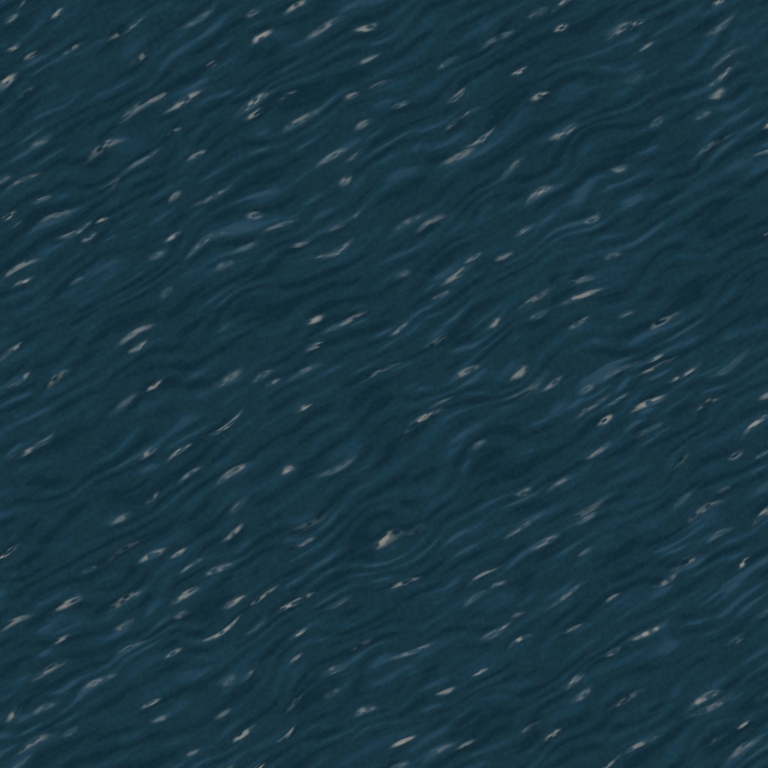
This texture is drawn by a WebGL 1 fragment shader. Its source:

```glsl
precision highp float;

uniform vec2 u_resolution;

float hash(vec2 p) {
  vec3 q = fract(vec3(p.xyx) * 0.1031);
  q += dot(q, q.yzx + 33.33);
  return fract((q.x + q.y) * q.z);
}

float noise(vec2 p) {
  vec2 cell = floor(p);
  vec2 f = fract(p);
  f = f * f * (3.0 - 2.0 * f);
  float low = mix(hash(cell), hash(cell + vec2(1.0, 0.0)), f.x);
  float high = mix(hash(cell + vec2(0.0, 1.0)), hash(cell + 1.0), f.x);
  return mix(low, high, f.y);
}

// Scattered foam flecks: x is the soft halo, y the mottled bright core
vec2 foamFlecks(vec2 sea) {
  vec2 cellSize = vec2(0.066, 0.032);
  vec2 home = floor(sea / cellSize);
  vec2 foam = vec2(0.0);
  for (int j = -1; j <= 1; j++) {
    for (int i = -1; i <= 1; i++) {
      vec2 id = home + vec2(float(i), float(j)) + 60.0;
      vec2 jitter = vec2(hash(id + 3.7), hash(id + 11.3));
      vec2 offset = sea - (id - 60.0 + 0.1 + 0.8 * jitter) * cellSize;
      float size = hash(id + 27.1);
      float strength = hash(id + 41.9);
      float cluster = noise(id * 0.35 + 5.0);
      float present = step(hash(id + 63.5), 0.2 + 0.65 * cluster);
      // Bend each fleck along the crest
      offset.y += (hash(id + 81.2) - 0.5) * 14.0 * offset.x * offset.x;
      vec2 radius = vec2(mix(0.012, 0.036, size * size), mix(0.0034, 0.0060, jitter.x));
      float d = length(offset / radius);
      float halo = present * smoothstep(1.4, 0.3, d);
      float core = present * smoothstep(1.1, 0.3, d) * mix(0.25, 1.0, strength);
      foam = max(foam, vec2(halo, core));
    }
  }
  float breakup = noise(sea * vec2(130.0, 300.0) + 40.0);
  foam.y *= smoothstep(0.15, 0.85, breakup);
  return foam;
}

void main() {
  vec2 p = gl_FragCoord.xy / u_resolution.y;

  // Axes along and across the crests, gently bent
  vec2 sea = vec2(dot(p, vec2(0.866, 0.5)), dot(p, vec2(-0.5, 0.866)));
  sea.y += 0.022 * (noise(p * 7.0 + 10.0) - 0.5);
  sea.y += 0.010 * (noise(p * 22.0 + 30.0) - 0.5);

  // Wandering bands of crests, broken up by finer ripples
  float drift = noise(sea * vec2(12.0, 28.0) + vec2(20.0, 90.0));
  float band = 0.5 + 0.5 * sin(sea.y * 260.0 + drift * 13.0);
  float swell = noise(sea * vec2(18.0, 120.0) + vec2(40.0, 130.0));
  float ripple = noise(sea * vec2(36.0, 210.0) + vec2(70.0, 150.0));
  float wave = 0.32 * band + 0.38 * swell + 0.30 * ripple;
  float patches = noise(p * 11.0 + 50.0);
  float grain = noise(p * 256.0) - 0.5;

  vec3 water = vec3(0.094, 0.205, 0.250);
  vec3 trough = vec3(0.070, 0.168, 0.217);
  vec3 crest = vec3(0.116, 0.250, 0.325);
  vec3 color = mix(water, trough, 0.9 * smoothstep(0.46, 0.22, wave));
  color = mix(color, crest, smoothstep(0.52, 0.80, wave) * mix(0.45, 1.0, patches));
  color += 0.022 * grain;

  // Faint glints on the sharpest ripples
  float glint = smoothstep(0.66, 0.88, wave) * smoothstep(0.35, 0.7, patches);
  color = mix(color, vec3(0.21, 0.31, 0.37), 0.55 * glint);

  // Foam rides on the ripples
  vec2 foam = foamFlecks(sea);
  color = mix(color, vec3(0.20, 0.30, 0.36), 0.7 * foam.x * smoothstep(0.15, 0.6, wave));
  color = mix(color, vec3(0.62, 0.58, 0.54), 0.85 * foam.y);

  gl_FragColor = vec4(color, 1.0);
}
```
